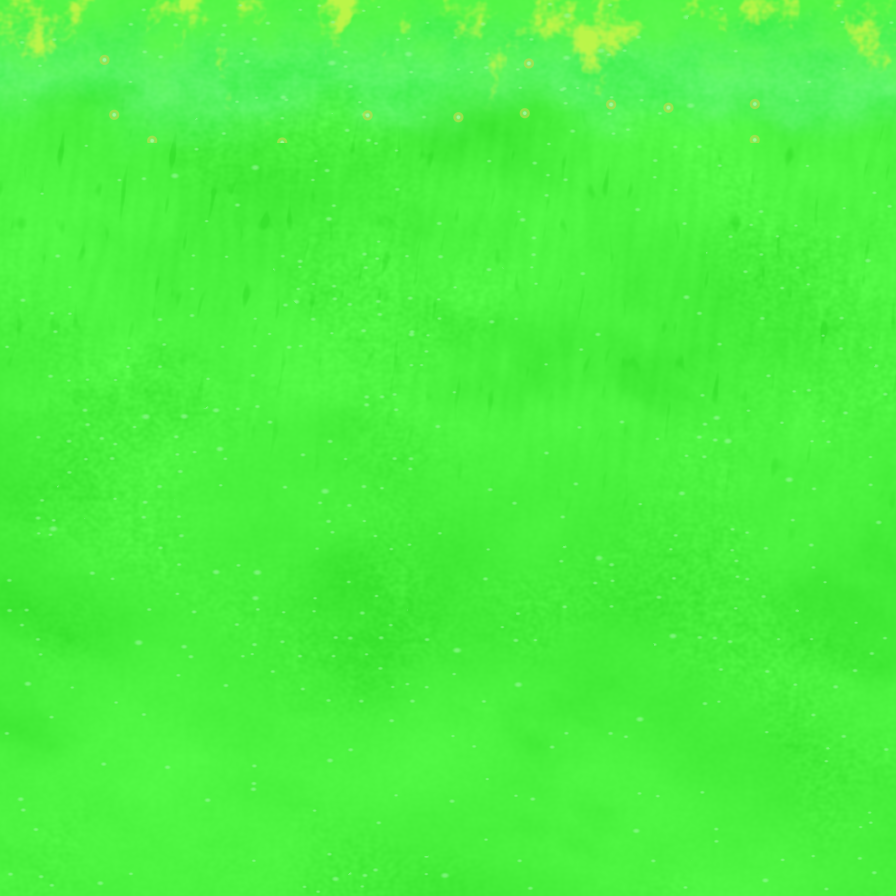
This texture is drawn by a WebGL 1 fragment shader. Its source:

```glsl
precision highp float;
uniform vec2 u_resolution;

vec2 hash2(vec2 p) {
  vec3 q = fract(p.xyx * vec3(0.1031, 0.1030, 0.0973));
  q += dot(q, q.yzx + 33.33);
  return fract((q.xx + q.yz) * q.zy);
}

vec2 gradientAt(vec2 cell) {
  float angle = 6.2832 * hash2(cell + 71.0).x;
  return vec2(cos(angle), sin(angle));
}

float gradientNoise(vec2 p) {
  vec2 i = floor(p), f = fract(p);
  vec2 u = f * f * f * (f * (f * 6.0 - 15.0) + 10.0);
  vec2 e = vec2(0.0, 1.0);
  float low = mix(dot(gradientAt(i), f), dot(gradientAt(i + e.yx), f - e.yx), u.x);
  float high = mix(dot(gradientAt(i + e.xy), f - e.xy), dot(gradientAt(i + e.yy), f - e.yy), u.x);
  return mix(low, high, u.y);
}

float fbm(vec2 p) {
  float sum = 0.0, amplitude = 1.0;
  for (int i = 0; i < 4; i++) {
    sum += amplitude * gradientNoise(p);
    p = mat2(1.6, 1.2, -1.2, 1.6) * p + 17.3;
    amplitude *= 0.5;
  }
  return sum;
}

// Offset from the scattered point in this cell, in canvas units; z is a random pick
vec3 scatter(vec2 uv, float cells, float seed) {
  vec2 cell = floor(uv * cells);
  vec2 centre = cell + 0.25 + 0.5 * hash2(cell + seed);
  return vec3(uv - centre / cells, hash2(cell + seed + 57.0).x);
}

void main() {
  vec2 uv = gl_FragCoord.xy / u_resolution;
  float pixel = 1.0 / min(u_resolution.x, u_resolution.y);

  // Soft clouds, broad shadows and fine grain gathered in patches
  float clouds = fbm(uv * vec2(3.2, 4.5) + 4.0);
  float shadow = smoothstep(0.1, 0.6, fbm(mat2(0.9, 0.4, -0.4, 0.9) * uv * vec2(3.5, 6.0) + 31.0));
  float patches = smoothstep(-0.1, 0.5, fbm(uv * 4.0 + 12.0));
  float grain = gradientNoise(uv * vec2(150.0, 170.0)) + 0.7 * gradientNoise(uv * 75.0 + 9.0);
  float tone = 0.57 + 0.5 * clouds - 0.35 * shadow + grain * mix(0.1, 0.4, patches);

  // Near-vertical fibres and dark nicks below the upper band
  vec2 slanted = vec2(uv.x - 0.12 * uv.y, uv.y);
  float fibreZone = smoothstep(0.4, 0.75, uv.y + 0.15 * uv.x) * (1.0 - smoothstep(0.86, 0.93, uv.y));
  float fibre = gradientNoise(slanted * vec2(95.0, 14.0));
  float nick = smoothstep(0.32, 0.6, gradientNoise(slanted * vec2(80.0, 26.0) + 40.0));
  tone += fibreZone * (0.22 * fibre + 0.12 - 0.55 * nick);

  vec3 color = mix(vec3(0.22, 0.89, 0.18), vec3(0.33, 0.985, 0.28), clamp(tone, 0.0, 1.2));

  // Minty upper band with a ragged lower edge
  float ragged = fbm(uv * vec2(6.0, 8.0) + 50.0);
  float band = smoothstep(0.83, 0.92, uv.y + 0.06 * ragged);
  float wisps = fbm(uv * vec2(14.0, 17.0) + 63.0);
  vec3 mint = mix(vec3(0.25, 0.94, 0.31), vec3(0.46, 0.98, 0.51), clamp(0.45 + 0.6 * wisps + 0.2 * grain, 0.0, 1.0));
  color = mix(color, mint, 0.9 * band);

  // Vivid green and yellow blotches along the top edge
  float crown = smoothstep(0.91, 1.0, uv.y + 0.06 * wisps);
  color = mix(color, vec3(0.32, 0.97, 0.22), 0.65 * crown);
  float blotch = fbm(slanted * vec2(17.0, 11.0) + 85.0) + 0.15 * grain;
  float yellow = smoothstep(0.2, 0.65, blotch - 0.35 + 0.55 * smoothstep(0.88, 1.0, uv.y));
  color = mix(color, vec3(0.80, 0.96, 0.28), 0.85 * yellow * band);

  // Pale specks of two sizes
  for (int i = 0; i < 2; i++) {
    float size = float(i);
    vec3 speck = scatter(uv, mix(58.0, 23.0, size), 11.0 + 20.0 * size);
    float radius = mix(0.0018, 0.0032, size) * (0.7 + 0.6 * fract(speck.z * 37.0));
    float spot = 1.0 - smoothstep(0.2 * radius, radius + pixel, length(speck.xy * vec2(0.8, 1.2)));
    float chance = mix(0.08, 0.24, patches);
    color = mix(color, vec3(0.57, 0.98, 0.58), 0.65 * spot * step(speck.z, chance));
  }

  // Rare warm rings with pale centres in the upper band
  vec3 ring = scatter(uv, 21.0, 91.0);
  float ringDistance = length(ring.xy);
  float present = step(ring.z, 0.16) * step(0.84, uv.y) * step(uv.y, 0.955);
  float rim = 1.0 - smoothstep(0.0006, 0.0012 + pixel, abs(ringDistance - 0.0042));
  float core = 1.0 - smoothstep(0.001, 0.0025 + pixel, ringDistance);
  color = mix(color, vec3(0.72, 0.86, 0.30), 0.7 * rim * present);
  color = mix(color, vec3(0.70, 0.98, 0.66), 0.8 * core * present);

  gl_FragColor = vec4(clamp(color, 0.0, 1.0), 1.0);
}
```
